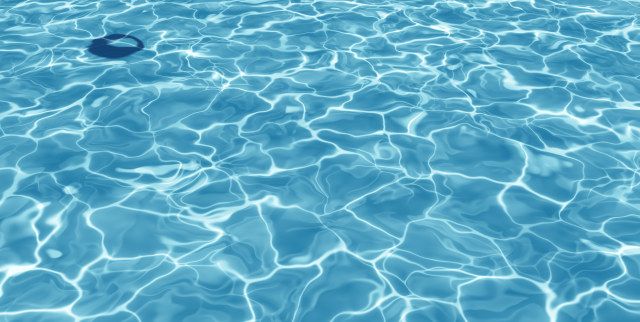
This texture is drawn by a WebGL 2 fragment shader. Its source:

```glsl
#version 300 es
precision highp float;
// Sunlit pool water: a net of bright caustic lines on a blue floor, receding into the distance.

#define TILT 0.56          // strength of the perspective
#define DEPTH 2.3          // stretch along the viewing direction
#define CELLS 3.9          // caustic cells per canvas height at the near edge
#define LINE_WIDTH 0.0044  // half width of the near lines
#define GLOW_WIDTH 0.019   // reach of the halo around the lines
#define ROUNDING 0.0075    // rounding of the cell corners
#define WATER_TONE 0.21    // mean tone of the unlit water
#define DEEP vec3(0.12, 0.48, 0.648)
#define PALE vec3(0.58, 0.85, 0.91)
#define WHITE vec3(0.95, 1.0, 1.0)
#define DRAIN_POS vec2(0.176, 0.857)
#define DRAIN_COLOR vec3(0.06, 0.24, 0.43)

uniform vec2 u_resolution;
out vec4 outColor;

float hash(vec2 p) {
    return fract(sin(dot(p, vec2(127.1, 311.7))) * 43758.5453);
}

vec2 hash2(vec2 p) {
    return vec2(hash(p), hash(p + 17.3));
}

float noise(vec2 p) {
    vec2 i = floor(p), f = fract(p);
    f = f * f * (3.0 - 2.0 * f);
    return mix(mix(hash(i), hash(i + vec2(1, 0)), f.x),
               mix(hash(i + vec2(0, 1)), hash(i + vec2(1, 1)), f.x), f.y);
}

vec2 noise2(vec2 p) {
    return vec2(noise(p), noise(p + 41.7)) - 0.5;
}

float fbm(vec2 p) {
    return 0.55 * noise(p) + 0.3 * noise(p * 2.1 + 7.0) + 0.15 * noise(p * 4.3 + 19.0);
}

// Smoothed distance to the cell borders, measured on the canvas through the jacobian
float webDistance(vec2 p, mat2 jacobian, float rounding) {
    vec2 base = floor(p), nearCell = base, nearest = vec2(8.0);
    for (int j = -1; j <= 1; j++)
    for (int i = -1; i <= 1; i++) {
        vec2 cell = base + vec2(i, j);
        vec2 site = cell + 0.08 + 0.84 * hash2(cell) - p;
        if (dot(site, site) < dot(nearest, nearest)) {
            nearest = site;
            nearCell = cell;
        }
    }
    float sum = 1e-6;
    for (int j = -2; j <= 2; j++)
    for (int i = -2; i <= 2; i++) {
        if (i == 0 && j == 0) continue;
        vec2 cell = nearCell + vec2(i, j);
        vec2 site = cell + 0.08 + 0.84 * hash2(cell) - p;
        vec2 normal = normalize(site - nearest);
        float border = dot(0.5 * (site + nearest), normal) / length(normal * jacobian);
        sum += exp(-border / rounding);
    }
    return max(-rounding * log(sum), 0.0);
}

// A light front: sharper on one side, fading on the other
float fold(float n, float edge) {
    return smoothstep(edge, edge + 0.06, n) * (1.0 - smoothstep(edge + 0.05, edge + 0.2, n));
}

float gauss(float x) {
    return exp(-x * x);
}

vec3 waterColor(vec2 s, float aspect) {
    // Project the canvas onto the floor
    float x = s.x - 0.5 * aspect;
    float w = 1.0 / (1.0 - TILT * s.y);
    float shrink = pow(w, -0.95);
    vec2 p = CELLS * vec2(x * w, DEPTH * w);
    mat2 jacobian = CELLS * mat2(vec2(w, 0.0), TILT * w * w * vec2(x, DEPTH));

    // Bend the floor by the waves
    vec2 q = p + 0.8 * noise2(p * 0.9) + 0.4 * noise2(p * 2.1 + 5.0) + 0.13 * noise2(p * 5.0);

    // Main net and a fainter, broken finer one
    float coarse = webDistance(q, jacobian, ROUNDING * shrink);
    vec2 q2 = q * 1.8 + 0.7 * noise2(q * 1.7 + 31.0) + 13.0;
    float fine = webDistance(q2, jacobian * 1.8, 0.6 * ROUNDING * shrink);
    float power = smoothstep(0.15, 0.85, noise(p * 1.4 + 3.0));
    float patches = smoothstep(0.4, 0.85, noise(p * 1.1 + 23.0));
    float width = LINE_WIDTH * shrink * mix(0.65, 1.3, power);

    float light = mix(0.45, 1.1, power) * gauss(coarse / width);
    light += mix(0.2, 0.42, power) * exp(-coarse / (GLOW_WIDTH * shrink));
    light += patches * (0.5 * gauss(fine / (0.8 * width)) + 0.22 * exp(-fine / (0.5 * GLOW_WIDTH * shrink)));

    // Curling veils and small white glints
    float veil = fbm(q * 1.3 + 1.2 * noise2(q * 1.6 + 9.0));
    light += 0.28 * fold(veil, 0.55) + 0.18 * fold(1.0 - veil, 0.6);
    light += 0.9 * smoothstep(0.82, 0.95, noise(q * 2.1 + 61.0));

    // Mottled water, rippled more strongly far away
    float tone = WATER_TONE + 0.6 * (fbm(p * vec2(1.1, 1.6) + 71.0) - 0.5);
    tone += 0.16 * (noise(q * 6.0) - 0.5) + 0.3 * s.y * (noise(q * vec2(2.5, 3.5)) - 0.5);
    tone = max(tone, 0.03) + light * mix(1.0, 0.85, s.y);
    vec3 color = mix(DEEP, PALE, clamp(tone, 0.0, 1.0));
    color = mix(color, WHITE, clamp(tone - 1.0, 0.0, 1.0));

    // Dark drain, its outline broken by the waves
    vec2 d = (s - DRAIN_POS * vec2(aspect, 1.0)) / vec2(0.09, 0.043) + 0.7 * noise2(q * 2.0);
    float drain = 1.0 - smoothstep(0.85, 1.0, length(d));
    drain *= smoothstep(0.3, 0.45, length((d - vec2(0.1, 0.25)) * vec2(0.7, 1.1)));
    return mix(color, DRAIN_COLOR + 0.25 * max(tone - 0.6, 0.0), 0.9 * drain);
}

void main() {
    float aspect = u_resolution.x / u_resolution.y;
    vec3 color = vec3(0.0);
    for (int k = 0; k < 4; k++) {
        vec2 offset = 0.5 * vec2(k % 2, k / 2) - 0.25;
        color += 0.25 * waterColor((gl_FragCoord.xy + offset) / u_resolution.y, aspect);
    }
    outColor = vec4(color, 1.0);
}
```
